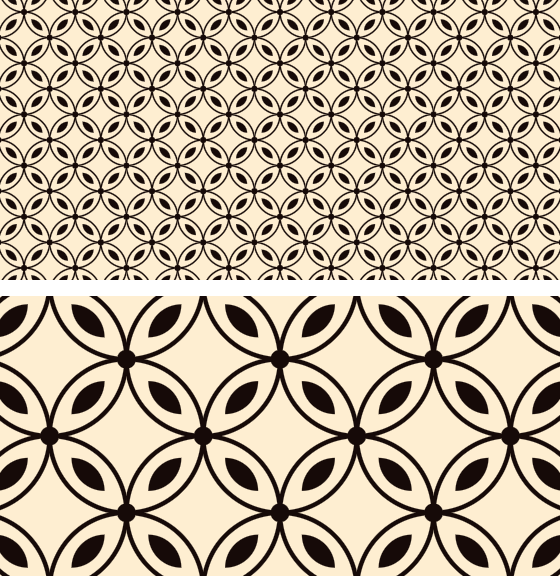
Top, the full canvas; bottom, a detail of the centre.
A Shadertoy shader for this pattern:

```glsl
// Interlaced circles form a diagonal net of outlined petals, each with a solid leaf
// inside and a round dot where four petals meet. The plane is turned 45 degrees and
// folded to half a petal, then drawn with circle distances.

const float REPEATS_DOWN = 5.47;    // circle diameters per canvas height
const float LINE_WIDTH   = 0.041;   // the sizes below are in petal lengths
const float DOT_RADIUS   = 0.087;
const float LEAF_SCALE   = 0.43;    // leaf length relative to its petal
const float SOFTNESS     = 1.15;    // edge blend in pixels
const vec3  GROUND = vec3(0.995, 0.935, 0.82);
const vec3  INK    = vec3(0.085, 0.04, 0.03);

// Upper side of a lens of the given length, bounded by quarter circles.
float lensDistance(vec2 p, float size) {
    return length(p + vec2(0.0, 0.5 * size)) - size * sqrt(0.5);
}

float coverage(float dist, float pixel) {
    return clamp(0.5 - dist / (SOFTNESS * pixel), 0.0, 1.0);
}

void mainImage(out vec4 fragColor, in vec2 fragCoord) {
    // Rotated lattice: one unit is one petal, canvas centre is a circle centre.
    vec2 p = (fragCoord - 0.5 * iResolution.xy) / iResolution.y * REPEATS_DOWN;
    vec2 lattice = vec2(p.x + p.y, p.x - p.y);
    float pixel = sqrt(2.0) * REPEATS_DOWN / iResolution.y;

    // Fold around the nearest node so the petal lies along x.
    vec2 node = abs(fract(lattice) - 0.5);
    if (node.y > node.x) node = node.yx;
    vec2 petal = node - vec2(0.5, 0.0);

    // Outline, leaf and dot share one ink.
    float outline = abs(lensDistance(petal, 1.0)) - 0.5 * LINE_WIDTH;
    float leaf = lensDistance(petal, LEAF_SCALE);
    float dotShape = length(node) - DOT_RADIUS;
    float ink = coverage(min(outline, min(leaf, dotShape)), pixel);

    fragColor = vec4(mix(GROUND, INK, ink), 1.0);
}
```
